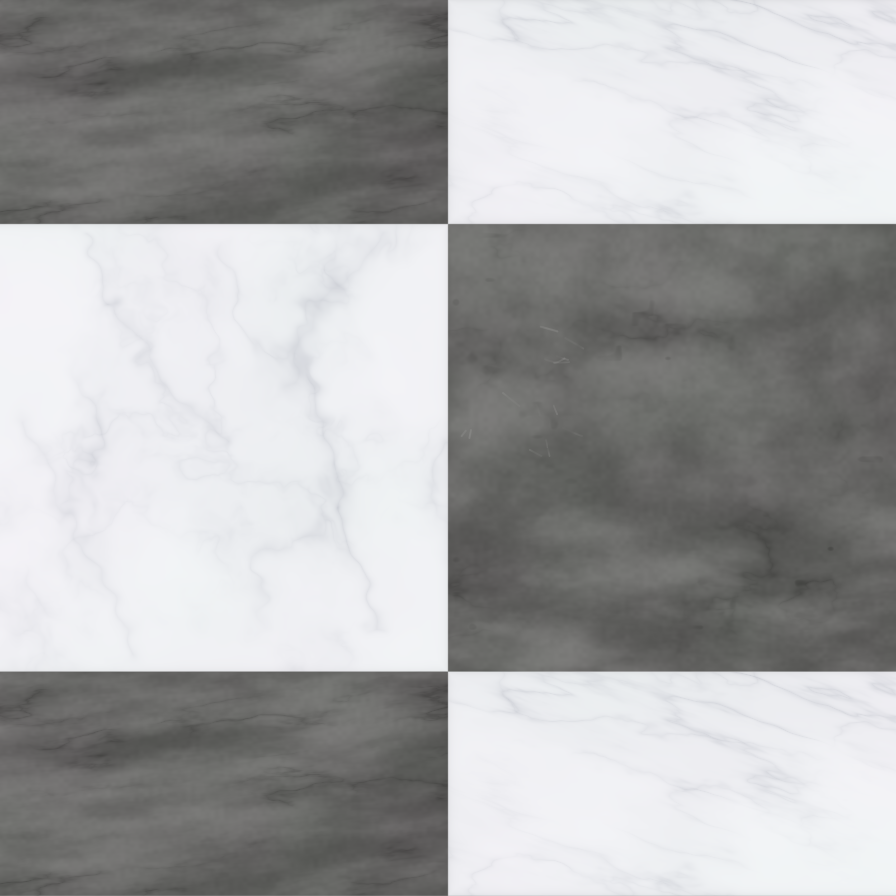
This texture is drawn by a three.js fragment shader. Its source:

```glsl
// Polished marble checker: two columns, with square tiles between two equal half-height strips.
// Stretched fractal noise makes the clouding; its mid-level contours, sharpened, make the veins.
// Each of the four slabs has its own grain direction, and the dark square carries fine scratches.

varying vec2 vUv;

float hash(vec2 p) {
  vec3 h = fract(vec3(p.xyx) * 0.1031);
  h += dot(h, h.yzx + 33.33);
  return fract((h.x + h.y) * h.z);
}

float noise(vec2 p) {
  vec2 cell = floor(p), f = fract(p);
  f = f * f * (3.0 - 2.0 * f);
  return mix(mix(hash(cell), hash(cell + vec2(1.0, 0.0)), f.x),
             mix(hash(cell + vec2(0.0, 1.0)), hash(cell + 1.0), f.x), f.y);
}

float fbm(vec2 p) {
  float sum = 0.0, amp = 0.516;
  for (int i = 0; i < 5; i++) {
    sum += amp * noise(p);
    p = mat2(1.94, 0.42, -0.42, 1.94) * p + 17.3;
    amp *= 0.5;
  }
  return sum;
}

vec2 turn(vec2 p, float a) {
  return vec2(cos(a) * p.x + sin(a) * p.y, cos(a) * p.y - sin(a) * p.x);
}

// Thin crooked line where the noise crosses its middle level
float vein(vec2 p, float sharpness) {
  return exp(-abs(fbm(p) - 0.5) * sharpness);
}

float segment(vec2 p, vec2 a, vec2 b) {
  vec2 d = b - a;
  return length(p - a - d * clamp(dot(p - a, d) / dot(d, d), 0.0, 1.0));
}

// White marble: pale ground with cool grey veins
vec3 whiteStone(vec2 p, float veins) {
  vec3 ground = vec3(0.945, 0.949, 0.96) + 0.03 * (fbm(p * 5.0 + 40.0) - 0.5);
  ground += vec3(0.012, -0.008, 0.006) * (noise(p * 9.0 + 3.0) - 0.5);
  return mix(ground, vec3(0.77, 0.78, 0.81), clamp(veins, 0.0, 0.75));
}

vec3 whiteSquare(vec2 p) {
  vec2 w = p + 0.05 * (vec2(fbm(p * 9.0 + 5.0), fbm(p * 9.0 + 31.0)) - 0.5);
  w += 0.014 * (vec2(noise(p * 60.0), noise(p * 60.0 + 9.0)) - 0.5);
  float patches = smoothstep(0.38, 0.68, fbm(p * 6.0 + 12.0));
  float veins = 0.34 * patches * vein(turn(w, -0.5) * vec2(9.0, 5.0) + 8.0, 28.0);
  veins += 0.2 * patches * vein(w * 14.0 + 50.0, 20.0) + 0.1 * patches;
  // Main fractures
  veins += 0.32 * exp(-180.0 * segment(w, vec2(0.34, 0.42), vec2(0.375, 0.57)));
  veins += 0.34 * exp(-260.0 * segment(w, vec2(0.375, 0.57), vec2(0.412, 0.71)));
  veins += 0.26 * exp(-120.0 * segment(w, vec2(0.42, 0.26), vec2(0.32, 0.43)));
  veins += 0.26 * exp(-220.0 * segment(w, vec2(0.09, 0.26), vec2(0.12, 0.34)));
  veins += 0.24 * exp(-220.0 * segment(w, vec2(0.12, 0.34), vec2(0.25, 0.49)));
  veins += 0.22 * exp(-170.0 * segment(w, vec2(0.02, 0.46), vec2(0.15, 0.73)));
  return whiteStone(p, veins);
}

vec3 whiteStrip(vec2 p) {
  vec2 g = turn(p, 0.32);
  float patches = smoothstep(0.35, 0.65, fbm(g * vec2(5.0, 12.0) + 21.0));
  float upper = 1.0 - smoothstep(0.0, 0.16, p.y - 0.12 * (p.x - 0.5));
  float veins = (0.2 + 0.25 * upper) * patches * vein(g * vec2(6.0, 30.0) + 4.0, 24.0);
  veins += 0.24 * patches * vein(turn(p, 0.2) * vec2(8.0, 18.0) + 63.0, 38.0);
  return whiteStone(p, veins + 0.08 * patches);
}

// Dark marble: grey clouds, darker fissures and faint warm or green tints
vec3 darkStone(vec2 p, float cloud, float fissures) {
  float grey = mix(0.335, 0.475, smoothstep(0.25, 0.75, cloud)) - 0.075 * fissures;
  grey += 0.018 * (noise(p * 190.0) - 0.5);
  return vec3(grey + 0.004, grey + 0.003, grey - 0.004)
    + vec3(0.012, -0.008, 0.01) * (fbm(p * 11.0 + 70.0) - 0.5);
}

vec3 darkStrip(vec2 p) {
  vec2 g = turn(p, -0.1) + 0.012 * (fbm(p * 14.0) - 0.5);
  float cloud = 0.65 * fbm(g * vec2(8.0, 30.0) + 2.0) + 0.35 * fbm(g * vec2(5.0, 13.0) + 35.0);
  float patches = smoothstep(0.42, 0.68, fbm(g * vec2(10.0, 24.0) + 90.0));
  return darkStone(p, cloud, patches * vein(g * vec2(12.0, 45.0) + 14.0, 16.0));
}

vec3 darkSquare(vec2 p) {
  vec2 w = p + 0.035 * (fbm(p * 8.0 + 6.0) - 0.5);
  float cloud = mix(fbm(w * vec2(9.0, 11.0) + 3.0), fbm(w * vec2(8.0, 22.0) + 55.0),
                    0.25 + 0.5 * smoothstep(0.45, 0.7, p.y));
  float patches = smoothstep(0.42, 0.7, fbm(p * 8.0 + 44.0));
  float fissures = 0.8 * patches * vein(w * vec2(10.0, 15.0) + 20.0, 24.0);
  fissures += 0.7 * smoothstep(0.82, 0.95, noise(p * vec2(55.0, 80.0))) * patches;
  vec3 stone = darkStone(p, cloud, fissures);
  // Short pale scratches gathered near the left edge
  for (int i = 0; i < 14; i++) {
    float k = float(i);
    vec2 start = vec2(0.505 + 0.13 * hash(vec2(k, 1.0)), 0.33 + 0.17 * hash(vec2(k, 2.0)));
    vec2 reach = 0.03 * (vec2(hash(vec2(k, 3.0)), hash(vec2(k, 4.0))) - vec2(0.2, 0.4));
    float line = segment(p + 0.008 * (noise(p * 40.0) - 0.5), start, start + reach);
    stone += 0.07 * (1.0 - smoothstep(0.0003, 0.0018, line)) * noise(p * 90.0 + k);
  }
  return stone;
}

void main() {
  // Distance runs down from the top; the strip returns after three quarters
  vec2 p = vec2(vUv.x, mod(1.0 - vUv.y, 0.75));
  float right = smoothstep(0.499, 0.501, p.x);
  float square = smoothstep(0.249, 0.251, p.y) * (1.0 - smoothstep(0.749, 0.75, p.y));
  vec3 strips = mix(darkStrip(p), whiteStrip(p), right);
  vec3 squares = mix(whiteSquare(p), darkSquare(p), right);
  vec3 color = mix(strips, squares, square);

  // Softly shaded tile edges
  float edge = min(abs(p.x - 0.5), min(abs(p.y - 0.25), min(p.y, 0.75 - p.y)));
  color *= 1.0 - 0.05 * exp(-edge * 260.0);
  gl_FragColor = vec4(color, 1.0);
}
```
